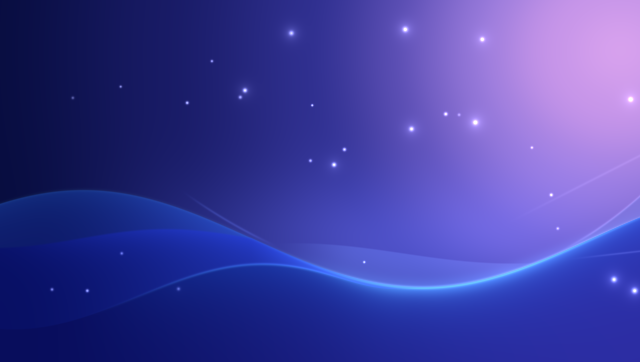
This background is drawn by a WebGL 1 fragment shader. Its source:

```glsl
precision highp float;
// Violet dusk sky with a pink glow, layered blue waves and scattered glowing motes.
uniform vec2 u_resolution;

float hash(float n) {
  return fract(sin(n * 127.1) * 43758.5453);
}

// Soft line of half-width w at signed distance d
float line(float d, float w) {
  return exp(-d * d / (w * w));
}

// Cosine crest centred at peak, with half a period of span
float wave(float x, float base, float height, float peak, float span) {
  return base + height * cos(3.14159 * (x - peak) / span);
}

// Bump that rises from a to b and falls from c to d
float window(float x, float a, float b, float c, float d) {
  return smoothstep(a, b, x) * (1.0 - smoothstep(c, d, x));
}

vec3 sky(vec2 uv) {
  float d = length((uv - vec2(0.97, 0.86)) * vec2(1.0, 0.62));
  vec3 col = mix(vec3(0.84, 0.63, 0.93), vec3(0.77, 0.58, 0.91), smoothstep(0.0, 0.13, d));
  col = mix(col, vec3(0.60, 0.48, 0.86), smoothstep(0.10, 0.24, d));
  col = mix(col, vec3(0.39, 0.33, 0.73), smoothstep(0.20, 0.36, d));
  col = mix(col, vec3(0.19, 0.19, 0.57), smoothstep(0.30, 0.50, d));
  col = mix(col, vec3(0.10, 0.11, 0.41), smoothstep(0.45, 0.72, d));
  col = mix(col, vec3(0.03, 0.05, 0.25), smoothstep(0.65, 1.02, d));
  // Blue haze on the horizon
  float haze = line(uv.y - 0.32, 0.20) * window(uv.x, 0.0, 0.6, 0.7, 1.15);
  return col + vec3(0.12, 0.13, 0.22) * haze;
}

vec3 motes(vec2 uv, float aspect) {
  vec3 light = vec3(0.0);
  for (int i = 0; i < 28; i++) {
    float n = float(i) + 1.0;
    vec2 pos = vec2(fract(n * 0.618 + 0.1 * hash(n)), 0.08 + 0.88 * hash(n + 40.0));
    float d = length((uv - pos) * vec2(aspect, 1.0));
    float size = hash(n + 80.0) * smoothstep(-0.3, 0.8, pos.x);
    float core = line(d, 0.003 + 0.004 * size);
    float halo = exp(-d / 0.012) * smoothstep(0.35, 0.8, size);
    light += vec3(0.75, 0.75, 0.9) * (core * (0.35 + 0.6 * hash(n + 120.0)) + 0.4 * halo);
  }
  return light;
}

void main() {
  vec2 uv = gl_FragCoord.xy / u_resolution;
  float x = uv.x, y = uv.y;
  float soft = 1.0 / u_resolution.y;
  vec3 col = sky(uv);

  // Edges of the waves
  float back = wave(x, 0.34, 0.135, 0.13, 0.53);
  float middle = min(back, mix(wave(x, 0.341, 0.026, 0.26, 0.27), back, smoothstep(0.4, 0.55, x)));
  float front = mix(wave(x, 0.18, 0.09, 0.41, 0.39), back, smoothstep(0.5, 0.66, x));
  float veil = wave(x, 0.30, 0.028, 0.46, 0.34);

  // Pale veil and thin arcs behind the waves
  float veilMask = smoothstep(-0.003, 0.003, veil - y) * window(x, 0.42, 0.56, 0.78, 0.86);
  col += vec3(0.05, 0.08, 0.08) * veilMask;
  float ribbon = 0.33 + 1.0 * (x - 0.9) + 2.8 * (x - 0.9) * (x - 0.9);
  float ribbonMask = smoothstep(0.86, 0.94, x);
  col = mix(col, vec3(0.46, 0.47, 0.88), 0.5 * ribbonMask * smoothstep(-soft, soft, ribbon - y));
  col += 0.09 * ribbonMask * line(y - ribbon, 0.004);
  col += 0.04 * line(y - 0.39 - 0.9 * (x - 0.8), 0.004) * smoothstep(0.78, 0.92, x);
  float arc = 0.465 - 1.25 * (x - 0.29) + 1.6 * (x - 0.29) * (x - 0.29);
  col += vec3(0.06, 0.08, 0.12) * line(y - arc, 0.004) * window(x, 0.28, 0.34, 0.38, 0.44);

  // Back wave
  float depth = max(back - y, 0.0);
  vec3 body = mix(vec3(0.05, 0.10, 0.41), vec3(0.15, 0.23, 0.70), smoothstep(0.05, 0.45, x));
  body += vec3(0.02, 0.07, 0.08) * exp(-depth / 0.06);
  col = mix(col, body, smoothstep(-soft, soft, back - y));

  // Middle wave
  depth = max(middle - y, 0.0);
  body = mix(vec3(0.03, 0.06, 0.39), vec3(0.12, 0.19, 0.66), smoothstep(0.0, 0.5, x));
  body += vec3(0.04, 0.07, 0.19) * exp(-depth / 0.055) * smoothstep(-0.1, 0.3, x);
  body += vec3(0.10, 0.15, 0.14) * smoothstep(0.38, 0.58, x);
  col = mix(col, body, smoothstep(-0.004, 0.004, middle - y));

  // Front wave, lit from its crest
  depth = max(front - y, 0.0);
  body = mix(vec3(0.03, 0.05, 0.36), vec3(0.17, 0.17, 0.63), smoothstep(0.0, 1.0, x));
  float lit = smoothstep(0.08, 0.45, x);
  body += vec3(0.02, 0.11, 0.18) * exp(-depth / 0.12) * lit;
  body += vec3(0.12, 0.22, 0.16) * exp(-depth / 0.028) * window(x, 0.4, 0.68, 0.78, 1.1);
  col = mix(col, body, smoothstep(-soft, soft, front - y));

  // Bright rims
  float shine = window(x, 0.4, 0.65, 0.8, 1.1);
  col += vec3(0.12, 0.25, 0.20) * line(y - back, 0.005) * (0.15 + 0.85 * shine);
  col += vec3(0.04, 0.09, 0.10) * line(y - back, 0.022) * shine;
  col += vec3(0.07, 0.15, 0.17) * line(y - front, 0.004) * window(x, 0.12, 0.38, 0.45, 0.62);
  col += 0.09 * line(y - 0.286 - 0.2 * (x - 0.9), 0.003) * smoothstep(0.88, 0.98, x);

  gl_FragColor = vec4(col + motes(uv, u_resolution.x / u_resolution.y), 1.0);
}
```
